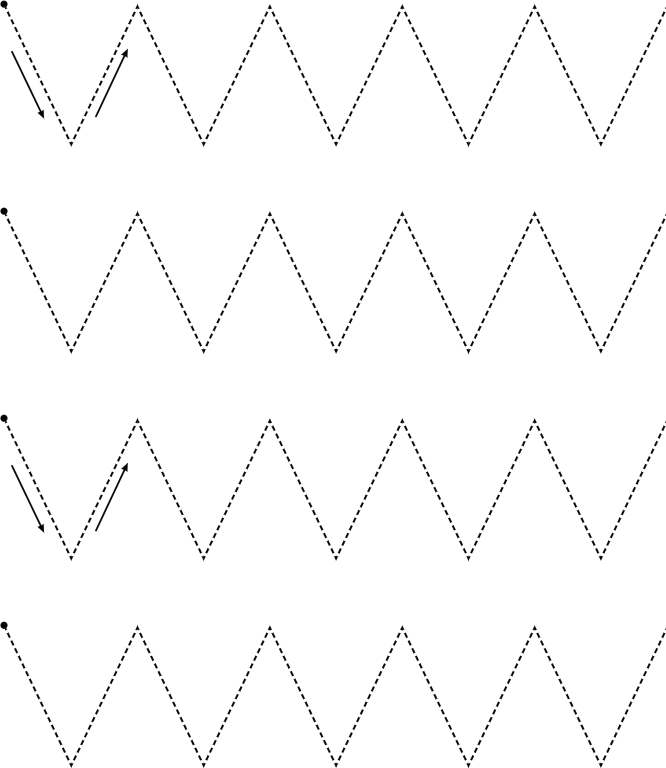
A WebGL 2 fragment shader for this pattern:

```glsl
#version 300 es
precision highp float;
// Tracing sheet: four rows of dashed zigzag, each opening with a round dot.
// The zigzag is one slanted leg, mirrored and repeated by folding the plane;
// every other row adds two arrows that show the stroke direction.

uniform vec2 u_resolution;
out vec4 fragColor;

// All lengths are fractions of the canvas height; y runs down from the top.
const vec3 PAPER = vec3(1.0);
const vec3 INK = vec3(0.02);
const float ROWS = 4.0;
const float ROW_PITCH = 0.2696;
const float ROW_MARGIN = 0.03;           // room kept above each row's cell
const vec2 START = vec2(0.0066, 0.0085); // first peak of a row
const vec2 LEG = vec2(0.0862, 0.1795);   // width and drop of one leg
const float DASHES_PER_LEG = 18.0;
const float DASH_FILL = 0.60;
const float DASH_HALF_WIDTH = 0.00128;
const vec2 DOT_CENTER = vec2(0.0052, 0.0054);
const float DOT_RADIUS = 0.0046;
const vec2 DOWN_TAIL = vec2(0.0157, 0.0675);
const vec2 DOWN_TIP = vec2(0.0574, 0.1545);
const vec2 UP_TAIL = vec2(0.1250, 0.1515);
const vec2 UP_TIP = vec2(0.1664, 0.0635);
const float SHAFT_HALF_WIDTH = 0.00115;
const float HEAD_LENGTH = 0.0105;
const float HEAD_SLOPE = 0.42;           // half width over length

// Dashed zigzag with a dash centred on every corner.
float dashedZigzag(vec2 p) {
    p -= START;
    float fromValley = abs(mod(p.x, 2.0 * LEG.x) - LEG.x);
    vec2 q = vec2(fromValley, p.y - LEG.y);
    float legLength = length(LEG);
    vec2 dir = vec2(LEG.x, -LEG.y) / legLength;
    float along = dot(q, dir);
    float across = abs(q.x * dir.y - q.y * dir.x);
    float pitch = legLength / DASHES_PER_LEG;
    float fromDash = abs(mod(along + 0.5 * pitch, pitch) - 0.5 * pitch);
    float d = max(fromDash - 0.5 * DASH_FILL * pitch, across - DASH_HALF_WIDTH);
    return max(d, -p.x);                 // nothing left of the start
}

// Straight arrow with a filled triangular head.
float arrow(vec2 p, vec2 tail, vec2 tip) {
    float size = distance(tail, tip);
    vec2 dir = (tip - tail) / size;
    vec2 q = tip - p;
    float back = dot(q, dir);
    float side = abs(q.x * dir.y - q.y * dir.x);
    float nearest = clamp(back, 0.5 * HEAD_LENGTH, size);
    float shaft = length(vec2(back - nearest, side)) - SHAFT_HALF_WIDTH;
    float flank = (side - back * HEAD_SLOPE) / sqrt(1.0 + HEAD_SLOPE * HEAD_SLOPE);
    return min(shaft, max(flank, back - HEAD_LENGTH));
}

void main() {
    float pixel = 1.0 / u_resolution.y;
    vec2 p = vec2(gl_FragCoord.x, u_resolution.y - gl_FragCoord.y) * pixel;

    // Split the sheet into rows.
    float row = clamp(floor((p.y + ROW_MARGIN) / ROW_PITCH), 0.0, ROWS - 1.0);
    p.y -= row * ROW_PITCH;

    // Join the parts of the row.
    float d = dashedZigzag(p);
    d = min(d, distance(p, DOT_CENTER) - DOT_RADIUS);
    if (mod(row, 2.0) < 0.5) {
        d = min(d, arrow(p, DOWN_TAIL, DOWN_TIP));
        d = min(d, arrow(p, UP_TAIL, UP_TIP));
    }

    // Ink coverage, smoothed over about one pixel.
    float coverage = smoothstep(0.7 * pixel, -0.7 * pixel, d);
    fragColor = vec4(mix(PAPER, INK, coverage), 1.0);
}
```
